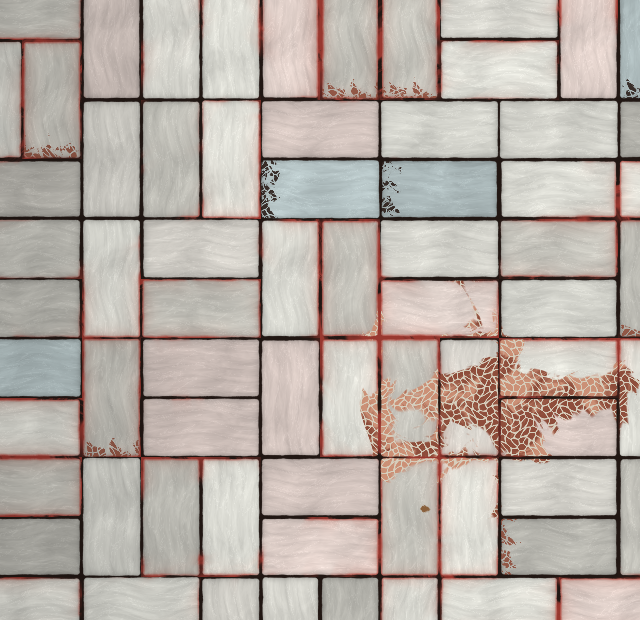
A WebGL 2 fragment shader for this texture:

```glsl
#version 300 es
precision highp float;

uniform vec2 u_resolution;
out vec4 fragColor;

const float CELLS_PER_HEIGHT = 5.2;
const vec2 GRID_ORIGIN = vec2(0.132, 0.07);
const vec2 WEAR_CENTER = vec2(0.80, 0.345);

const vec3 PALE = vec3(0.85, 0.85, 0.82);
const vec3 PINK = vec3(0.85, 0.79, 0.765);
const vec3 GRAY = vec3(0.755, 0.75, 0.72);
const vec3 TEAL = vec3(0.71, 0.765, 0.77);
const vec3 RUST = vec3(0.55, 0.30, 0.23);
const vec3 SALMON = vec3(0.79, 0.56, 0.46);
const vec3 RED = vec3(0.74, 0.27, 0.23);
const vec3 SOOT = vec3(0.13, 0.09, 0.075);

float hash(vec2 p) {
  return fract(sin(dot(p, vec2(127.1, 311.7))) * 43758.55);
}

vec2 hash2(vec2 p) {
  return vec2(hash(p), hash(p + 37.3));
}

// Layered, rotated and warped sines, roughly -0.8 to 0.8
float waves(vec2 p) {
  float sum = 0.0, amp = 0.5;
  for (int i = 0; i < 5; i++) {
    p = mat2(0.8, 0.6, -0.6, 0.8) * p + 0.6 * sin(p.yx * 1.3 + float(i));
    sum += amp * sin(p.x + 1.7 * float(i)) * sin(p.y * 1.1);
    p *= 1.9;
    amp *= 0.62;
  }
  return sum;
}

// Distance gap between the two nearest cell points: small on cracks
float cellGap(vec2 p) {
  vec2 base = floor(p);
  float nearest = 8.0, second = 8.0;
  for (int y = -1; y <= 1; y++) {
    for (int x = -1; x <= 1; x++) {
      vec2 id = base + vec2(x, y);
      float d = length(id + 0.15 + 0.7 * hash2(id) - p);
      second = min(second, max(nearest, d));
      nearest = min(nearest, d);
    }
  }
  return second - nearest;
}

float roundedBox(vec2 p, vec2 halfSize, float radius) {
  vec2 e = abs(p) - halfSize + radius;
  return length(max(e, 0.0)) + min(max(e.x, e.y), 0.0) - radius;
}

// Block coordinates: xy across and along the block, z block seed, w upright flag
vec4 blockLayout(vec2 p) {
  float leftStrip = step(p.x, 0.0);
  p.y += 0.5 * leftStrip;
  float row = floor(p.y);
  float shifted = step(0.45, hash(vec2(row, 8.0))) * (1.0 - leftStrip);
  p.x += 0.5 * shifted;
  vec2 cell = floor(p);
  float upright = step(0.46, hash(cell + 5.7));
  if (shifted > 0.5 && cell.x == 0.0) upright = 1.0;
  vec2 q = fract(p) - 0.5;
  q = upright > 0.5 ? q : q.yx;
  float side = q.x < 0.0 ? -1.0 : 1.0;
  q.x -= 0.25 * side;
  return vec4(q, hash(cell * 2.3 + side * 0.37 + 11.0), upright);
}

vec3 blockTint(float seed) {
  vec3 tint = mix(PALE, PINK, smoothstep(0.25, 0.4, seed));
  tint = mix(tint, GRAY, smoothstep(0.60, 0.64, seed));
  return mix(tint, TEAL, step(0.86, seed));
}

// Brushed paint: soft clouds, lengthwise streaks and fine raised ridges
vec3 brushedPaint(vec3 tint, vec2 q, float seed) {
  q.x += 0.025 * sin(q.y * 8.0 + seed * 40.0);
  vec2 offset = vec2(seed * 71.0, seed * 43.0);
  float cloud = waves(q * vec2(11.0, 5.0) + offset);
  float streak = waves(q * vec2(48.0, 8.0) + offset);
  float ridge = 1.0 - smoothstep(0.0, 0.07, abs(waves(q * vec2(22.0, 5.0) - offset)));
  return tint * (1.0 + 0.07 * cloud + 0.06 * streak) + 0.035 * ridge;
}

void main() {
  vec2 uv = gl_FragCoord.xy / u_resolution.y;
  vec2 p = (uv - GRID_ORIGIN) * CELLS_PER_HEIGHT;
  float pixel = CELLS_PER_HEIGHT / u_resolution.y;
  vec4 block = blockLayout(p);
  vec2 q = block.xy;
  float seed = block.z;
  float variant = hash(vec2(seed * 91.0, 3.0));

  // Block outline with uneven joints
  vec2 gap = 0.007 + 0.012 * hash2(vec2(seed * 17.0, 4.0));
  float d = roundedBox(q, vec2(0.25, 0.5) - gap, 0.025) + 0.005 * waves(p * 14.0);
  float inside = 1.0 - smoothstep(-0.7 * pixel, 0.7 * pixel, d);

  // Painted face
  vec3 color = brushedPaint(blockTint(seed), q, seed) * mix(0.94, 1.03, variant);
  float redness = smoothstep(-0.1, 0.45, waves(p * 1.4 + 2.0) + variant - 0.5);
  redness *= 1.0 - step(0.86, seed);
  color = mix(color, color * vec3(1.0, 0.88, 0.86), redness * exp(d * 18.0));
  color *= 1.0 - 0.20 * exp(d * 45.0);
  color = mix(color, RED, 0.65 * redness * smoothstep(-0.022, 0.0, d));

  // Crackled wear around one area, varying between blocks
  vec2 fromWear = (uv - WEAR_CENTER) * vec2(0.8, 1.2);
  float wearField = 0.075 - length(fromWear) + 0.14 * waves(p * 4.0)
    + 0.07 * exp(d * 14.0) + 0.10 * (variant - 0.5);
  float wear = smoothstep(-0.012, 0.012, wearField);
  vec2 crackPoint = p * 17.0 + 0.5 * sin(p.yx * 23.0);
  float flake = smoothstep(0.08, 0.24, cellGap(crackPoint));
  vec3 worn = mix(RUST, SALMON, smoothstep(0.0, 0.5, waves(p * 7.0) + variant - 0.4));
  color = mix(color, mix(PALE * vec3(0.98, 0.94, 0.89), worn, flake), wear);

  // Chipped ends on a few blocks
  float chipField = -q.y - 0.43 + 0.16 * waves(q * 24.0 + seed * 30.0);
  float chip = smoothstep(-0.01, 0.02, chipField) * step(0.78, seed) * flake;
  color = mix(color, seed > 0.86 ? SOOT * 1.3 : RUST, chip * 0.9);

  // Rare brown stains
  vec2 stainAt = (hash2(vec2(seed * 53.0, 9.0)) - 0.5) * vec2(0.3, 0.7);
  float stain = 1.0 - smoothstep(0.022, 0.04, length(q - stainAt) + 0.02 * waves(q * 40.0));
  color = mix(color, vec3(0.53, 0.37, 0.23), stain * step(0.92, variant));

  // Dark joints with red paint residue
  vec3 joint = mix(SOOT, RED * 0.8, redness * smoothstep(-0.2, 0.3, waves(p * 5.0) + 0.1));
  color = mix(joint, color, inside);

  // Light falling off toward the left
  float light = mix(0.87, 1.01, smoothstep(0.0, 0.55, uv.x + 0.1 * uv.y));
  fragColor = vec4(clamp(color * light, 0.0, 1.0), 1.0);
}
```
